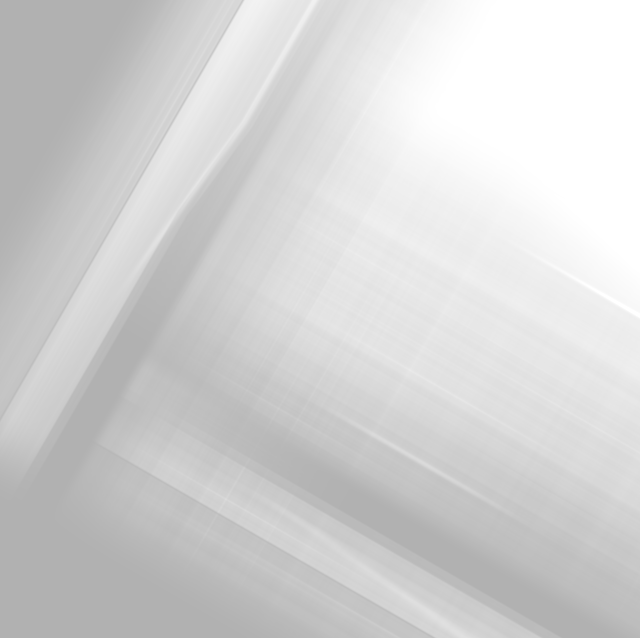
Give the GLSL for this background, as a Shadertoy shader.

```glsl
float hash(float n) {
    return fract(sin(n * 127.1 + 11.7) * 4375.85);
}

// One-dimensional gradient noise, about -0.5 to 0.5
float gradientNoise(float x) {
    float i = floor(x), f = fract(x);
    float a = (hash(i) * 2.0 - 1.0) * f;
    float b = (hash(i + 1.0) * 2.0 - 1.0) * (f - 1.0);
    return mix(a, b, f * f * f * (f * (f * 6.0 - 15.0) + 10.0));
}

float line(float s, float center, float width) {
    float k = (s - center) / width;
    return exp(-k * k);
}

// Broad pleats and fine grain running along one direction
float pleats(float s, float along, float seed) {
    float sum = 0.0, frequency = 24.0, amplitude = 0.09;
    for (int i = 0; i < 4; i++) {
        float drift = 0.3 * gradientNoise(along * 2.0 + seed + float(i) * 7.0);
        sum += amplitude * gradientNoise(s * frequency + seed + drift);
        frequency *= 2.1;
        amplitude *= 0.75;
    }
    return sum;
}

// Scattered hairlines, each fading in and out along its length
float hairlines(float s, float along, float seed) {
    float sum = 0.0;
    for (int i = 0; i < 22; i++) {
        float n = float(i) + seed;
        float center = mix(-0.27, 0.35, hash(n));
        float reach = line(along, mix(-0.2, 0.7, hash(n + 40.3)), 0.22);
        float strength = mix(-0.05, 0.09, hash(n + 80.9));
        sum += strength * reach * line(s, center, 0.0018);
    }
    return sum;
}

// Outer slope, bright ledge and dark band across a border
float border(float s, float ledge, float band, float bandEdge) {
    float tone = 0.6 * smoothstep(-0.33, -0.19, s);
    tone += 0.4 * smoothstep(-0.172, -0.167, s);
    tone *= ledge * (1.0 - 0.22 * smoothstep(-0.15, -0.09, s));
    tone -= 0.22 * ledge * line(s, -0.171, 0.0016);
    float shade = 0.65 * smoothstep(bandEdge - 0.004, bandEdge, s);
    shade += 0.35 * smoothstep(bandEdge + 0.012, bandEdge + 0.016, s);
    return mix(tone, band, shade);
}

void mainImage(out vec4 fragColor, in vec2 fragCoord) {
    vec2 p = fragCoord / iResolution.xy;

    // Perpendicular axes: d across the steep strips, e across the shallow ones
    float d = dot(p, vec2(0.866, -0.5));
    float e = dot(p, vec2(0.5, 0.866)) - 0.51;

    // Bright inner field
    float rise = 0.15 + 0.47 * smoothstep(-0.05, 0.2, e)
               + 0.15 * smoothstep(0.15, 0.42, e)
               + 0.23 * smoothstep(0.38, 0.56, e);
    float field = rise * (0.55 + 0.45 * smoothstep(-0.06, 0.19, d));
    field *= 1.0 - 0.35 * smoothstep(0.3, 0.7, d) * (1.0 - smoothstep(0.0, 0.4, e));

    // White glints inside the field
    float glintFade = smoothstep(0.3, 0.75, d);
    field += 0.3 * glintFade * line(e, 0.427, 0.003);
    field += 0.12 * glintFade * smoothstep(0.42, 0.43, e);
    field += 0.22 * smoothstep(0.2, 0.4, d) * smoothstep(0.68, 0.45, d)
           * line(e, 0.058, 0.004);
    field -= 0.05 * glintFade * line(e, 0.528, 0.0015);

    // Shallow border at the bottom with a slanted glint
    float lowLedge = smoothstep(-0.12, 0.1, d) * (0.36 + 0.14 * d);
    float lowBand = 0.2 * smoothstep(0.4, 0.0, d);
    float low = border(e, lowLedge, lowBand, -0.085);
    float lowGlint = line(e, -0.09 - 0.09 * d, 0.007);
    low += 0.13 * lowGlint * smoothstep(0.12, 0.4, d);

    // Steep border at the left with a glint along the band
    float glintPath = -0.115 + 0.11 * min(e, 0.38);
    float leftFade = smoothstep(-0.33, -0.19, e);
    float leftLedge = leftFade * (0.5 + 0.57 * e);
    float leftBand = 0.85 * max(e, 0.0);
    float left = border(d, leftLedge, leftBand, max(-0.092, glintPath));
    left += 0.24 * smoothstep(-0.04, 0.3, e) * line(d, glintPath, 0.005);

    // Join the parts, with soft seams
    float light = mix(low, field, smoothstep(-0.035, 0.0, e));
    light = mix(left, light, smoothstep(-0.034, -0.014, d));

    // Texture fades out in flat gray and in pure white
    float presence = smoothstep(0.0, 0.3, light) * smoothstep(1.05, 0.6, light);
    float steepWeight = mix(1.0, 0.35, smoothstep(-0.05, 0.4, d));
    float shallowWeight = smoothstep(-0.1, 0.25, d);
    light += presence * steepWeight * (pleats(d, e, 3.0) + hairlines(d, e, 5.0));
    light += presence * shallowWeight * (pleats(e, d, 31.0) + hairlines(e, d, 57.0));

    fragColor = vec4(vec3(0.694 + 0.306 * clamp(light, 0.0, 1.0)), 1.0);
}
```
